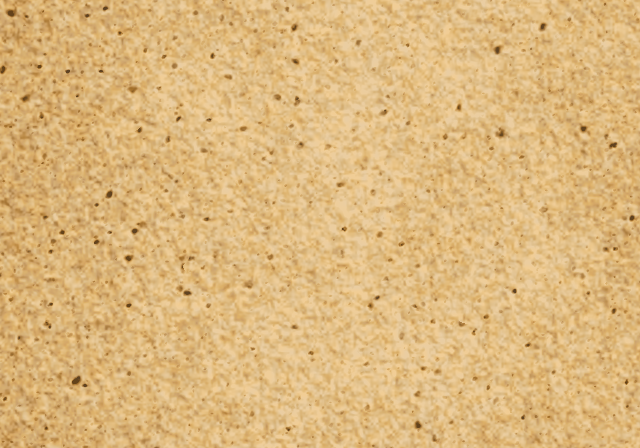
Write a WebGL 1 fragment shader that draws this texture.

```glsl
precision highp float;
// Porous sandy stone: fine embossed ochre grain with scattered dark pits.
uniform vec2 u_resolution;

float hash(vec2 p, float seed) {
  vec3 q = fract(vec3(p.xyx + seed * 7.31) * vec3(0.1031, 0.1030, 0.0973));
  q += dot(q, q.yzx + 33.33);
  return fract((q.x + q.y) * q.z);
}

// Value noise in 0..1
float noise(vec2 p, float seed) {
  vec2 cell = floor(p);
  vec2 f = fract(p);
  f = f * f * (3.0 - 2.0 * f);
  float low = mix(hash(cell, seed), hash(cell + vec2(1.0, 0.0), seed), f.x);
  float high = mix(hash(cell + vec2(0.0, 1.0), seed), hash(cell + 1.0, seed), f.x);
  return mix(low, high, f.y);
}

float fbm(vec2 p, float seed) {
  float sum = 0.0;
  float weight = 0.5;
  for (int i = 0; i < 3; i++) {
    sum += weight * noise(p, seed + float(i));
    p = p * 2.03 + 5.7;
    weight *= 0.5;
  }
  return sum / 0.875;
}

// Scattered pits: x is the depth of the hollow, y its pale lower left rim.
// Radii are fractions of a grid cell.
vec2 pits(vec2 p, float gridScale, float chance, float minR, float maxR, float seed) {
  vec2 q = p * gridScale;
  vec2 home = floor(q);
  vec2 result = vec2(0.0);
  for (int j = -1; j <= 1; j++) {
    for (int i = -1; i <= 1; i++) {
      vec2 cell = home + vec2(float(i), float(j));
      float present = step(hash(cell, seed), chance);
      vec2 center = cell + vec2(hash(cell, seed + 1.0), hash(cell, seed + 2.0));
      float size = hash(cell, seed + 3.0);
      float radius = mix(minR, maxR, size * size);
      float angle = 0.6 + 1.6 * (hash(cell, seed + 4.0) - 0.5);
      float c = cos(angle);
      float s = sin(angle);
      vec2 d = (q - center) / radius;
      vec2 oval = vec2(c * d.x + s * d.y, c * d.y - s * d.x) * vec2(0.86, 1.16);
      float r = length(oval) + 0.55 * (noise(d * 1.3 + cell * 3.1, seed) - 0.5);
      float strength = present * mix(0.5, 1.0, hash(cell, seed + 5.0));
      float hollow = 1.0 - smoothstep(0.3, 1.25, r);
      float ring = smoothstep(0.8, 1.2, r) * (1.0 - smoothstep(1.2, 1.9, r));
      float facing = smoothstep(-0.2, 1.2, dot(d, vec2(-0.6, -0.8)));
      result = max(result, strength * vec2(hollow, ring * facing));
    }
  }
  return result;
}

// Fine grain lit from one side, centred on zero
float grain(vec2 p) {
  vec2 warped = p + 0.006 * (vec2(noise(p * 45.0, 11.0), noise(p * 45.0, 12.0)) - 0.5);
  vec2 lightStep = vec2(0.0025, 0.0035);
  float relief = noise((warped + lightStep) * 95.0, 13.0)
               - noise((warped - lightStep) * 95.0, 13.0);
  float fine = noise(warped * 165.0, 14.0) - 0.5;
  float coarse = noise(warped * 62.0, 15.0) - 0.5;
  return 0.30 * relief + 0.38 * fine + 0.28 * coarse;
}

// Tone 0..1 to stone colour, from pit shadow to pale crust
vec3 stoneColor(float tone) {
  vec3 shadow = vec3(0.38, 0.26, 0.12);
  vec3 umber = vec3(0.64, 0.45, 0.20);
  vec3 ochre = vec3(0.76, 0.58, 0.33);
  vec3 tan1 = vec3(0.82, 0.65, 0.42);
  vec3 gold = vec3(0.85, 0.69, 0.43);
  vec3 sand = vec3(0.88, 0.74, 0.51);
  vec3 cream = vec3(0.93, 0.805, 0.61);
  vec3 color = mix(shadow, umber, smoothstep(0.0, 0.25, tone));
  color = mix(color, ochre, clamp((tone - 0.25) / 0.20, 0.0, 1.0));
  color = mix(color, tan1, clamp((tone - 0.45) / 0.12, 0.0, 1.0));
  color = mix(color, gold, clamp((tone - 0.57) / 0.10, 0.0, 1.0));
  color = mix(color, sand, clamp((tone - 0.67) / 0.13, 0.0, 1.0));
  return mix(color, cream, clamp((tone - 0.80) / 0.24, 0.0, 1.0));
}

void main() {
  vec2 uv = gl_FragCoord.xy / u_resolution;
  vec2 p = gl_FragCoord.xy / u_resolution.y;

  // Broad light, brightest right of centre, and soft stains
  vec2 fromGlow = (uv - vec2(0.56, 0.48)) * vec2(1.7, 0.9);
  float tone = 0.86 - 0.22 * dot(fromGlow, fromGlow);
  tone += 0.22 * (fbm(p * 5.0, 21.0) - 0.5) + grain(p);

  // Pits thin out towards the upper right
  float smoothArea = smoothstep(0.55, 0.95, uv.x) * smoothstep(0.2, 0.75, uv.y);
  float density = (1.0 - 0.8 * smoothArea) * mix(0.5, 1.5, fbm(p * 4.0, 31.0));
  vec2 craters = pits(p, 10.0, 0.10 * density, 0.12, 0.24, 41.0);
  vec2 holes = pits(p, 22.0, 0.23 * density, 0.12, 0.25, 51.0);
  vec2 pores = pits(p, 52.0, 0.27, 0.15, 0.30, 61.0);
  tone -= 0.20 * craters.x + 0.74 * holes.x + 0.36 * pores.x;
  tone += 0.14 * holes.y + 0.08 * pores.y;

  // Slight drift between rusty and greyish grains
  float rust = noise(p * 75.0, 71.0) - 0.5;
  vec3 color = stoneColor(clamp(tone, 0.0, 1.04)) + rust * vec3(0.035, 0.0, -0.06);
  gl_FragColor = vec4(color, 1.0);
}
```
